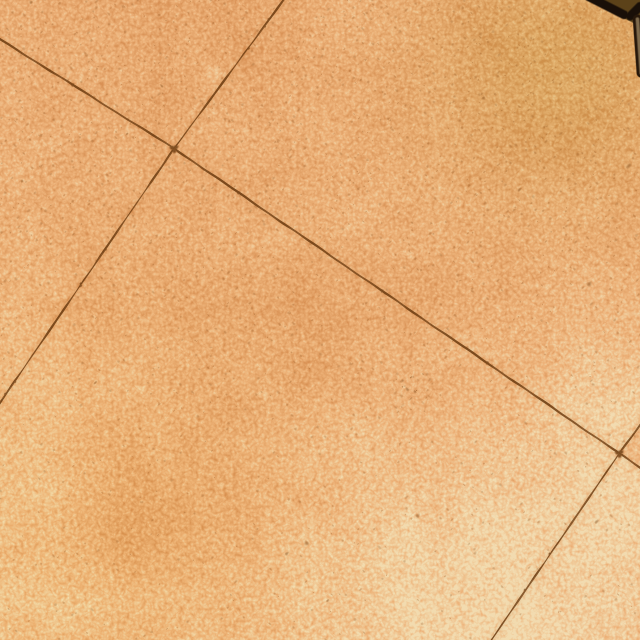
Give the GLSL for this texture, as a three.js fragment shader.

```glsl
// Warm tan stone floor: large square tiles turned on the diagonal, parted by hair-thin dark joints.
// A rotated, slightly bent grid gives the joints; soft glows and layered sines tint the stone,
// and cellular noise supplies its crisp grain, pits and dirt.
varying vec2 vUv;

vec2 hash2(vec2 p) {
  return fract(sin(vec2(dot(p, vec2(127.1, 311.7)), dot(p, vec2(269.5, 183.3)))) * 4375.85);
}

// x: distance to the nearest feature point, y: random value of its cell
vec2 cellular(vec2 p) {
  vec2 cell = floor(p);
  vec2 nearest = vec2(9.0, 0.0);
  for (int j = -1; j <= 1; j++) {
    for (int i = -1; i <= 1; i++) {
      vec2 id = cell + vec2(float(i), float(j));
      float d = length(id + hash2(id) - p);
      if (d < nearest.x) nearest = vec2(d, hash2(id + 71.3).x);
    }
  }
  return nearest;
}

// Warped layers of sines, roughly -1 to 1
float clouds(vec2 p) {
  float sum = 0.0;
  float amp = 0.5;
  for (int i = 0; i < 5; i++) {
    p = mat2(0.8, 0.6, -0.6, 0.8) * p * 1.75 + 1.7;
    p += 0.6 * sin(p.yx * 1.3);
    sum += amp * sin(p.x) * sin(p.y);
    amp *= 0.75;
  }
  return sum;
}

float glow(vec2 p, vec2 center, float radius) {
  vec2 d = (p - center) / radius;
  return exp(-dot(d, d));
}

float segment(vec2 p, vec2 a, vec2 b) {
  vec2 ab = b - a;
  return length(p - a - ab * clamp(dot(p - a, ab) / dot(ab, ab), 0.0, 1.0));
}

// Scattered ragged specks; density is the share of cells that hold one
float specks(vec2 p, float scale, float radius, float density) {
  p += 0.0008 * sin(p.yx * 520.0);
  vec2 c = cellular(p * scale);
  float r = radius * scale * (0.5 + 0.7 * fract(c.y * 17.0));
  return (1.0 - smoothstep(r * 0.1, r, c.x)) * step(c.y, density);
}

// Joint coverage: even hairline with occasional small knots of dirt
float joint(float across, float along, float halfWidth, float px) {
  float wobble = 0.0003 * sin(along * 43.0) + 0.0002 * sin(along * 131.0);
  float uneven = sin(along * 71.0 + 2.0 * sin(along * 29.0));
  float w = halfWidth * (1.0 + 0.12 * uneven);
  float line = 1.0 - smoothstep(w - 0.6 * px, w + 0.6 * px, abs(across + wobble));
  float slot = floor(along / 0.07);
  vec2 rnd = hash2(vec2(slot, halfWidth * 900.0));
  vec2 knot = vec2(along - (slot + 0.2 + 0.6 * rnd.x) * 0.07, across);
  float r = 0.0038 * step(0.65, rnd.y);
  float dirt = 1.0 - smoothstep(r * 0.3, r + 0.0001, length(knot));
  return max(line * (0.8 + 0.06 * uneven), dirt * 0.75);
}

void main() {
  vec2 uv = vUv;
  float px = max(fwidth(uv.x), fwidth(uv.y));

  // Tile grid, with its origin on the upper left crossing
  vec2 p = uv - vec2(0.272, 0.768);
  p = vec2(dot(p, vec2(0.825, -0.565)), dot(p, vec2(0.565, 0.825)));
  p += vec2(-0.035 * max(p.y, 0.0), -0.04 * min(p.x, 0.0));
  vec2 tile = floor(p / 0.843);
  vec2 q = p - 0.843 * floor(p / 0.843 + 0.5);

  // Broad light and stain
  float tone = 0.36 + 0.24 * (1.0 - smoothstep(0.05, 0.55, uv.y));
  tone += 0.34 * glow(uv, vec2(0.76, 0.05), 0.2) + 0.4 * glow(uv, vec2(0.97, 0.33), 0.18);
  tone += 0.16 * glow(uv, vec2(0.04, 0.33), 0.2) + 0.35 * glow(uv, vec2(0.336, 0.885), 0.014);
  tone -= 0.28 * glow(uv, vec2(0.24, 0.17), 0.14) + 0.1 * glow(uv, vec2(0.42, 0.52), 0.2);
  tone -= 0.18 * glow(uv, vec2(0.88, 0.9), 0.2) + 0.1 * glow(uv, vec2(0.3, 1.0), 0.15);
  tone += 0.09 * clouds(uv * 4.0) + 0.1 * clouds(uv * 15.0 + 5.0);
  tone -= 0.35 * step(0.5, tile.x) * step(-0.5, tile.y);

  // Crisp grain: opposed cell fields give both light and dark flecks
  vec2 rough = uv + 0.0009 * sin(uv.yx * 310.0 + 3.0 * sin(uv * 83.0));
  float flecks = cellular(rough * vec2(150.0, 112.0)).x - cellular(rough * vec2(120.0, 145.0) + 47.0).x;
  tone += 0.42 * flecks + 0.42 * (0.46 - cellular(rough * 205.0 + 31.0).x);

  vec3 stone = mix(vec3(0.85, 0.57, 0.335), vec3(0.93, 0.70, 0.48), clamp((tone + 0.1) / 0.56, 0.0, 1.0));
  stone = mix(stone, vec3(0.95, 0.86, 0.69), clamp((tone - 0.46) / 0.62, 0.0, 1.0));
  stone.b -= 0.03 * glow(uv, vec2(0.1, 0.1), 0.4);
  stone += vec3(-0.04, 0.0, -0.04) * glow(uv, vec2(0.88, 0.9), 0.2);

  // Pits and dirt, thicker toward the top
  float upper = smoothstep(0.2, 0.9, uv.y);
  float pits = specks(uv, 95.0, 0.0032, 0.1 + 0.25 * upper) * 0.28;
  pits = max(pits, specks(uv + 3.7, 13.0, 0.005, 0.1) * 0.5);
  pits = max(pits, specks(uv + 8.1, 90.0, 0.0035, 0.6) * glow(uv, vec2(0.645, 0.4), 0.03) * 0.6);
  vec3 color = mix(stone, vec3(0.55, 0.33, 0.13), pits);

  // Joints, their faint grime, and dirt packed into the crossings
  float grime = exp(-min(abs(q.x), abs(q.y)) * 260.0);
  color = mix(color, vec3(0.72, 0.46, 0.23), 0.2 * grime);
  float joints = max(joint(q.y, p.x, 0.0016, px), joint(q.x, p.y + 3.0 * tile.x, 0.0013, px));
  float lump = length(q) + 0.0015 * sin(atan(q.y, q.x) * 3.0 + 1.0);
  joints = max(joints, 0.8 * (1.0 - smoothstep(0.003, 0.008, lump)));
  color = mix(color, vec3(0.42, 0.23, 0.06), joints);

  // Dark metal foot entering at the upper right corner
  float corner = dot(uv - vec2(0.918, 1.0), vec2(0.447, 0.894));
  color = mix(color, vec3(0.36, 0.26, 0.10), smoothstep(-px, px, corner));
  float bar = min(segment(uv, vec2(0.92, 1.005), vec2(0.975, 0.977)),
                  segment(uv, vec2(0.985, 0.975), vec2(1.0, 0.99)));
  color = mix(color, vec3(0.10, 0.06, 0.03), 1.0 - smoothstep(0.005, 0.007 + px, bar));
  float prong = segment(uv, vec2(0.996, 0.97), vec2(1.002, 0.886));
  color = mix(color, vec3(0.15, 0.09, 0.04), 1.0 - smoothstep(0.006, 0.007 + px, prong));
  color = mix(color, vec3(0.50, 0.42, 0.30), 1.0 - smoothstep(0.001, 0.003 + px, prong));

  gl_FragColor = vec4(color, 1.0);
}
```
